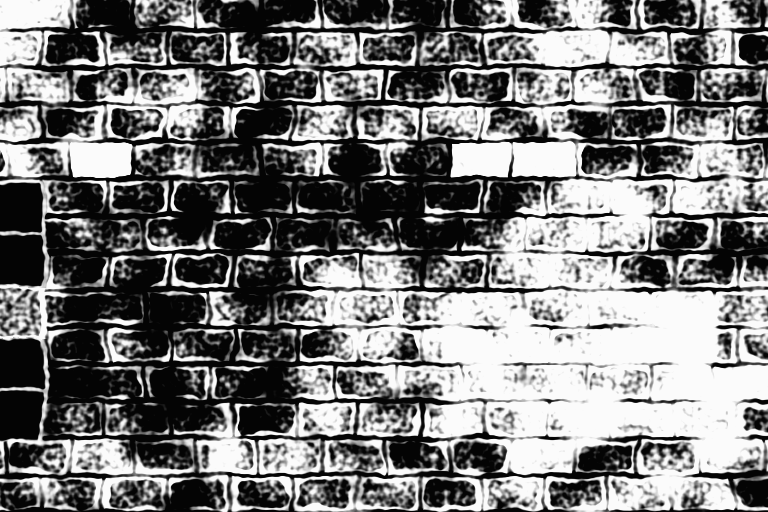
This texture is drawn by a WebGL 1 fragment shader. Its source:

```glsl
precision highp float;
// Weathered brick wall in high-contrast black and white: staggered courses
// with thin dark joints, worn pale rims and speckled faces, plus corner blocks.
// All parts add to one light field, which a soft threshold turns into ink.

uniform vec2 u_resolution;

const float COURSES = 13.8;               // courses over the canvas height
const float COURSE_SHIFT = 0.19;          // part of the top course cut off
const vec2 BRICK = vec2(1.70, 1.0);       // brick pitch in courses
const vec2 BLOCK = vec2(1.24, 1.40);      // corner block pitch in courses
const vec2 BLOCK_ROWS = vec2(5.1, 12.1);  // courses spanned by the blocks
const float SOFTNESS = 0.72;              // half width of the ink threshold
const vec3 INK = vec3(0.015);
const vec3 PAPER = vec3(0.985);

float hash(vec2 p) {
  return fract(sin(dot(p, vec2(127.1, 311.7))) * 43758.55);
}

vec2 gradient(vec2 cell) {
  float angle = 6.28319 * hash(cell);
  return vec2(cos(angle), sin(angle));
}

float gradientNoise(vec2 p) {
  vec2 i = floor(p);
  vec2 f = p - i;
  vec2 u = f * f * f * (f * (f * 6.0 - 15.0) + 10.0);
  vec2 e = vec2(1.0, 0.0);
  float a = dot(gradient(i), f);
  float b = dot(gradient(i + e.xy), f - e.xy);
  float c = dot(gradient(i + e.yx), f - e.yx);
  float d = dot(gradient(i + e.xx), f - e.xx);
  return mix(mix(a, b, u.x), mix(c, d, u.x), u.y);
}

float roundBox(vec2 p, vec2 halfSize, float radius) {
  vec2 q = abs(p) - halfSize + radius;
  return length(max(q, 0.0)) + min(max(q.x, q.y), 0.0) - radius;
}

float blob(vec2 p, vec2 centre, vec2 radius) {
  vec2 q = (p - centre) / radius;
  return exp(-dot(q, q));
}

// Broad light and dark areas of the wall
float wallTone(vec2 p) {
  float tone = 1.2 * blob(p, vec2(17.0, 10.6), vec2(5.5, 2.6));
  tone += 1.1 * blob(p, vec2(16.0, 6.0), vec2(2.2, 1.0));
  tone += 0.9 * blob(p, vec2(15.5, 1.4), vec2(1.5, 0.9));
  tone += 1.2 * blob(p, vec2(0.0, 1.2), vec2(1.1, 2.4));
  tone += 1.2 * blob(p, vec2(6.2, 12.5), vec2(1.0, 0.6));
  tone += 1.1 * blob(p, vec2(10.0, 8.5), vec2(1.0, 0.5));
  tone += 0.8 * blob(p, vec2(4.6, 6.6), vec2(0.8, 0.6));
  tone -= 1.0 * blob(p, vec2(9.5, 5.9), vec2(4.5, 1.1));
  tone -= 0.5 * blob(p, vec2(3.5, 9.0), vec2(3.0, 4.0));
  tone -= 0.8 * blob(p, vec2(8.5, 0.2), vec2(2.0, 0.8));
  float patchEdge = roundBox(p - vec2(15.6, 9.05), vec2(3.7, 0.95), 0.2);
  return tone + 0.9 * (1.0 - smoothstep(-0.15, 0.15, patchEdge));
}

// Whole bricks painted white in one course
float paintedBrick(vec2 id) {
  float inCourse = 1.0 - step(0.5, abs(id.y - 4.0));
  return inCourse * step(0.5, id.x) * step(mod(id.x, 7.0), 1.5);
}

// The bond slips sideways in the lower middle courses
float courseSlip(float row) {
  return 1.0 - smoothstep(2.0, 4.0, abs(row - 8.0));
}

// Light field of the running bond: joints, rims and faces
float brickLight(vec2 p, float grain) {
  float row = floor(p.y);
  float odd = mod(row, 2.0);
  float slip = courseSlip(row);
  float stagger = mix(0.12, 0.64, odd) + mix(0.19, 0.08, odd) * slip;
  vec2 id = vec2(floor(p.x / BRICK.x - stagger), row);

  // Slipped even courses begin with one long brick beside the corner blocks
  float isLong = (1.0 - odd) * step(0.9, slip) * step(abs(id.x - 0.5), 0.6);
  id.x = mix(id.x, 0.5, isLong);
  vec2 size = BRICK * vec2(1.0 + isLong, 1.0);
  vec2 local = p - (id + vec2(stagger + 0.5, 0.5)) * BRICK;

  float erosion = 0.16 * gradientNoise(p * 1.6 + 57.0);
  float outer = roundBox(local, size * 0.5, 0.08);
  float inner = roundBox(local, size * 0.5, 0.32) + erosion;
  float joint = smoothstep(-0.11, -0.01, outer);
  float face = 1.0 - smoothstep(-0.20, -0.09, inner);
  float rim = (1.0 - joint) * (1.0 - face);
  float core = 1.0 - smoothstep(-0.42, -0.12, inner);

  float blotch = 1.2 * gradientNoise(p * 0.5 + 31.0) + 1.5 * gradientNoise(p * 1.1 + 5.0);
  float rimWear = 0.75 + 1.5 * gradientNoise(p * 1.0 + 83.0);
  float bedJoint = smoothstep(0.36, 0.47, abs(local.y));
  float jointWear = 1.0 + 1.3 * gradientNoise(p * 0.9 + 101.0);
  float tone = wallTone(p) + blotch;
  float faceTone = -0.50 + 0.9 * (hash(id + 11.0) - 0.5) + 0.3 * core;

  float light = tone + face * faceTone + rim * rimWear;
  light -= joint * jointWear * mix(0.4, 1.2, bedJoint);
  light += grain * mix(0.5, 1.3, face);
  return light + 2.2 * (1.0 - joint) * paintedBrick(id);
}

// Light field of the dark corner blocks, divided by thin pale lines
float blockLight(vec2 p, float grain) {
  float index = floor((p.y - BLOCK_ROWS.x) / BLOCK.y);
  vec2 local = p - vec2(0.5, BLOCK_ROWS.x + (index + 0.5) * BLOCK.y);
  float edge = roundBox(local, vec2(0.66, 0.70), 0.10);
  float line = smoothstep(-0.09, -0.01, edge);
  float worn = 1.0 - step(0.5, abs(index - 2.0));
  return -1.1 + 1.15 * worn + 1.5 * line + mix(0.5, 1.3, worn) * grain;
}

void main() {
  vec2 uv = gl_FragCoord.xy / u_resolution.y;
  vec2 p = vec2(uv.x, 1.0 - uv.y) * COURSES + vec2(0.0, COURSE_SHIFT);

  // Uneven edges and fine speckle
  vec2 wobble = vec2(gradientNoise(p * 1.2), 0.6 * gradientNoise(p * 1.2 + 47.0)) * 0.16;
  wobble += vec2(gradientNoise(p * 4.0 + 13.0), gradientNoise(p * 4.0 + 61.0)) * 0.05;
  float grain = gradientNoise(p * 6.2 + 19.0) + 0.25 * gradientNoise(p * 10.0 + 71.0);

  vec2 q = p + wobble;
  float inBlocks = (1.0 - smoothstep(BLOCK.x - 0.05, BLOCK.x + 0.05, q.x))
    * smoothstep(BLOCK_ROWS.x - 0.05, BLOCK_ROWS.x + 0.05, q.y)
    * (1.0 - smoothstep(BLOCK_ROWS.y - 0.05, BLOCK_ROWS.y + 0.05, q.y));
  float light = mix(brickLight(q, grain), blockLight(q, grain), inBlocks);

  gl_FragColor = vec4(mix(INK, PAPER, smoothstep(-SOFTNESS, SOFTNESS, light)), 1.0);
}
```
